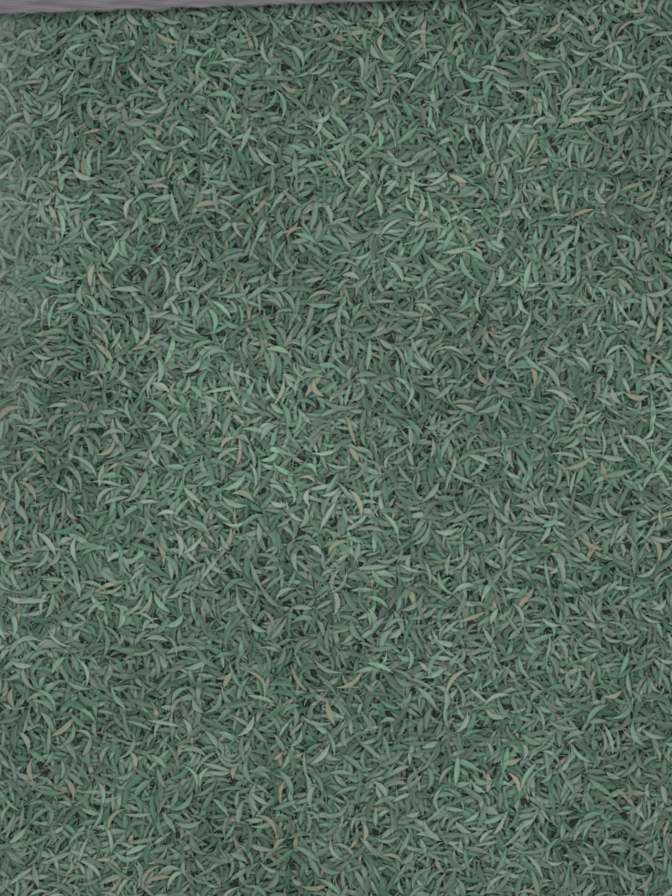
Give the GLSL for this texture, as a Shadertoy shader.

```glsl
// Short, dense lawn seen from above, with a strip of kerb at the upper left.
// Layers of jittered cells each hold one curved, tapered blade; blades are
// painted from the dark soil upwards, each casting a faint shadow below it.

#define LAYERS 14
#define CELL 0.029          // cell size, in canvas widths
#define BLADE_WIDTH 0.0034  // half width of a blade
#define SOFTNESS 0.0019     // edge blur
#define SHADOW 0.17
#define STRAW_SHARE 0.035
#define SOIL vec3(0.19, 0.22, 0.20)
#define DEEP_GREEN vec3(0.17, 0.265, 0.21)
#define PALE_GREEN vec3(0.49, 0.585, 0.515)
#define STRAW vec3(0.60, 0.58, 0.50)
#define KERB vec3(0.45, 0.44, 0.46)

vec3 hash3(vec3 p) {
    p = fract(p * vec3(0.1031, 0.1030, 0.0973));
    p += dot(p, p.yxz + 33.33);
    return fract((p.xxy + p.yxx) * p.zyx);
}

// Slow, patchy variation from layered sines, roughly -1 to 1
float patches(vec2 p) {
    float a = sin(p.x * 9.0 + 2.0 * sin(p.y * 7.0));
    float b = sin(p.y * 13.0 + 1.7 * sin(p.x * 11.0 + 1.0));
    float c = sin(dot(p, vec2(23.0, 17.0)) + 2.0 * sin(p.y * 19.0));
    return 0.4 * a + 0.35 * b + 0.25 * c;
}

// Signed distance to a bent blade lying along x, thin at both tips
float bladeDistance(vec2 p, float halfLength, float bend, float width) {
    float along = p.x / halfLength;
    float spine = bend * halfLength * (along * along - 0.4);
    return abs(p.y - spine) - width * (1.0 - along * along);
}

vec3 bladeColor(vec3 rnd, float height, float across) {
    float tone = 0.16 + 0.35 * height + 0.62 * rnd.x + 0.12 * across;
    vec3 color = mix(DEEP_GREEN, PALE_GREEN, tone);
    // Some blades are greyer, others a fresher green
    color += (rnd.y - 0.5) * vec3(0.06, -0.02, 0.03);
    return mix(color, STRAW, 0.75 * step(1.0 - STRAW_SHARE, rnd.z));
}

// Paints one layer of blades over the colour below
vec3 paintLayer(vec3 color, vec2 uv, float layer, float soft) {
    vec2 grid = uv / CELL + 7.0 * hash3(vec3(layer, 3.0, 8.0)).xy;
    vec2 base = floor(grid);
    float height = layer / float(LAYERS);
    for (int y = -1; y <= 1; y++)
    for (int x = -1; x <= 1; x++) {
        vec2 id = base + vec2(x, y);
        vec3 place = hash3(vec3(id + 20.0, layer * 5.0 + 1.0));
        vec3 look = hash3(vec3(id + 71.0, layer * 7.0 + 40.0));
        vec3 form = hash3(vec3(id + 133.0, layer * 3.0 + 90.0));
        float angle = 6.2832 * place.z;
        float c = cos(angle), s = sin(angle);
        vec2 p = mat2(c, -s, s, c) * (grid - id - place.xy) * CELL;
        float halfLength = CELL * mix(0.45, 0.88, form.x);
        float bend = form.y - 0.5;
        float width = BLADE_WIDTH * mix(0.7, 1.25, form.z);
        float d = bladeDistance(p, halfLength, bend, width);
        float inside = 1.0 - smoothstep(0.9, 1.0, abs(p.x) / halfLength);
        float shade = inside * (1.0 - smoothstep(0.0, 0.005, d));
        float cover = inside * (1.0 - smoothstep(-soft, soft, d));
        float across = clamp(p.y / width, -1.0, 1.0);
        color *= 1.0 - SHADOW * shade;
        color = mix(color, bladeColor(look, height, across), 0.92 * cover);
    }
    return color;
}

void mainImage(out vec4 fragColor, in vec2 fragCoord) {
    vec2 uv = fragCoord / iResolution.x;
    float top = iResolution.y / iResolution.x;
    float soft = max(SOFTNESS, 0.75 / iResolution.x);

    // Soil, reddish in places, then grass
    vec3 color = SOIL + vec3(0.05, 0.0, 0.02) * patches(uv * 3.0);
    for (int i = 1; i <= LAYERS; i++)
        color = paintLayer(color, uv, float(i), soft);

    // Patchy light, a hazy left edge and dimmer corners
    color *= 1.0 + 0.08 * patches(uv);
    float haze = (1.0 - smoothstep(0.0, 0.09, uv.x)) * smoothstep(0.3, 1.0, uv.y);
    color = mix(color, vec3(0.48, 0.51, 0.50), 0.3 * haze);
    vec2 centered = uv - vec2(0.5, 0.5 * top);
    color *= 1.04 - 0.14 * dot(centered, centered);

    // Slanting kerb with a shadowed, uneven lower edge
    float rough = 0.002 * patches(uv * 9.0);
    float kerb = uv.y - top + 0.021 - 0.033 * uv.x + rough;
    color *= 1.0 - 0.35 * smoothstep(-0.016, 0.0, kerb);
    vec3 stone = KERB * (1.0 + 0.1 * patches(uv * vec2(5.0, 40.0)));
    color = mix(color, stone, smoothstep(-0.002, 0.003, kerb));

    fragColor = vec4(color, 1.0);
}
```
